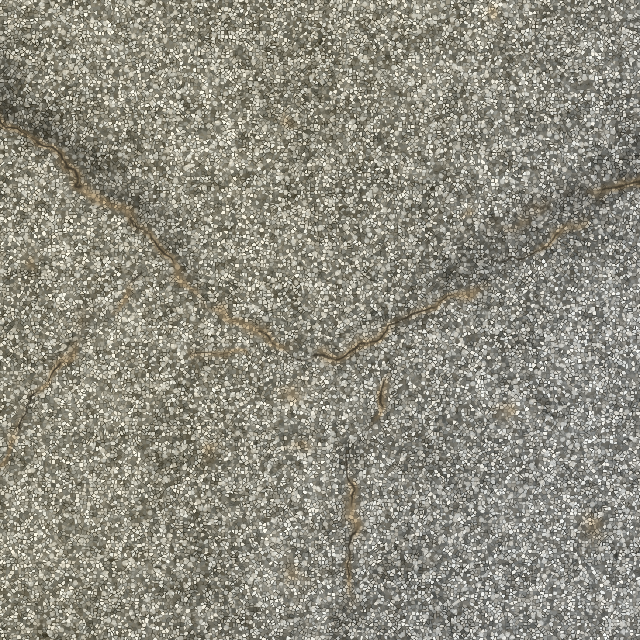
Reproduce this texture procedurally as a WebGL 1 fragment shader.

```glsl
precision highp float;
// Weathered asphalt: fine pale grit, damp stains and sandy branching cracks.
uniform vec2 u_resolution;

#define GRAIN_SCALE 185.0
#define CHIP_SCALE 88.0
#define CHIP_SHARE 0.13
#define GAP_TONE 0.38
#define GRAIN_DARK 0.37
#define GRAIN_LIGHT 0.97
#define STAIN_DEPTH 0.33
#define CRACK_WIDTH 0.0016
#define SAND_WIDTH 0.0075
#define SAND_COLOR vec3(0.60, 0.52, 0.39)
#define CRACK_COLOR vec3(0.20, 0.18, 0.14)

float hash(vec2 p) {
  vec3 q = fract(p.xyx * vec3(0.1031, 0.1030, 0.0973));
  q += dot(q, q.yzx + 33.33);
  return fract((q.x + q.y) * q.z);
}

vec2 hash2(vec2 p) {
  return vec2(hash(p), hash(p + 57.3));
}

float noise(vec2 p) {
  vec2 cell = floor(p), f = fract(p);
  f = f * f * (3.0 - 2.0 * f);
  float low = mix(hash(cell), hash(cell + vec2(1.0, 0.0)), f.x);
  float high = mix(hash(cell + vec2(0.0, 1.0)), hash(cell + 1.0), f.x);
  return mix(low, high, f.y);
}

// Cellular stones: x = random id, y = distance margin to the next stone,
// z = distance to the stone centre.
vec3 stones(vec2 p) {
  vec2 base = floor(p);
  float nearest = 9.0, second = 9.0, id = 0.0;
  for (int j = -1; j <= 1; j++) {
    for (int i = -1; i <= 1; i++) {
      vec2 cell = base + vec2(float(i), float(j));
      float d = length(cell + hash2(cell) - p);
      if (d < nearest) {
        second = nearest;
        nearest = d;
        id = hash(cell + 17.7);
      } else {
        second = min(second, d);
      }
    }
  }
  return vec3(id, second - nearest, nearest);
}

float segment(vec2 p, vec2 a, vec2 b) {
  vec2 pa = p - a, ba = b - a;
  return length(pa - ba * clamp(dot(pa, ba) / dot(ba, ba), 0.0, 1.0));
}

// Signed height above the main crack, a lopsided valley across the slab.
float aboveValley(vec2 p) {
  float x = p.x - 0.5;
  float rise = x < 0.0 ? pow(-x, 1.4) : 0.55 * pow(x, 1.1);
  return (p.y - 0.455 - rise) * (x < 0.0 ? 0.75 : 0.87);
}

float crackDistance(vec2 p) {
  float d = abs(aboveValley(p)) + max(p.x - 0.92, 0.0);
  d = min(d, segment(p, vec2(0.77, 0.655), vec2(1.05, 0.75)));
  d = min(d, segment(p, vec2(0.21, 0.57), vec2(0.12, 0.47)));
  d = min(d, segment(p, vec2(0.12, 0.47), vec2(-0.02, 0.26)));
  float bend = 0.545 + 0.055 * smoothstep(0.27, 0.36, p.y);
  d = min(d, abs(p.x - bend) * 0.9 + max(p.y - 0.42, 0.0));
  return min(d, segment(p, vec2(0.28, 0.43), vec2(0.39, 0.44)) + 0.001);
}

// Faint sandy spots scattered over a coarse grid.
float sandSpots(vec2 p) {
  vec2 base = floor(p * 5.0);
  float sum = 0.0;
  for (int j = -1; j <= 1; j++) {
    for (int i = -1; i <= 1; i++) {
      vec2 cell = base + vec2(float(i), float(j));
      float d = length(p - (cell + hash2(cell + 5.1)) / 5.0);
      float size = mix(0.009, 0.02, hash(cell + 9.4));
      sum += step(0.6, hash(cell + 3.2)) * exp(-d * d / (size * size));
    }
  }
  return min(sum, 1.0);
}

void main() {
  vec2 p = gl_FragCoord.xy / u_resolution.y;
  float pixel = 1.0 / u_resolution.y;

  // Grit with dark gaps, then sparse larger pale chips.
  vec3 grain = stones(p * GRAIN_SCALE);
  float gap = GAP_TONE + 0.32 * (noise(p * 160.0 + 40.0) - 0.5);
  float tone = mix(gap, mix(GRAIN_DARK, GRAIN_LIGHT, grain.x), smoothstep(0.0, 0.36, grain.y));
  vec3 chip = stones(p * CHIP_SCALE + 11.0);
  float chipMask = step(1.0 - CHIP_SHARE, chip.x) * smoothstep(0.0, 0.2, chip.y);
  chipMask *= 1.0 - smoothstep(0.26, 0.46, chip.z);
  tone = mix(tone, 0.84, 0.75 * chipMask);
  tone += 0.09 * (noise(p * 28.0) - 0.5) + 0.06 * (noise(p * 6.0) - 0.5);

  // Warm dust on most of the slab, cooler grey at lower right.
  float cool = smoothstep(0.5, 1.3, p.x + 0.5 * (1.0 - p.y));
  vec3 color = tone + mix(vec3(0.01, -0.003, -0.065), vec3(0.0, 0.0, -0.02), cool);
  color += vec3(0.02, 0.0, -0.025) * (hash(vec2(grain.x * 91.0, 4.0)) - 0.5);

  // Jagged cracks: sand-filled flanks around a broken dark core.
  vec2 warp = vec2(noise(p * 11.0), noise(p * 11.0 + 31.0)) - 0.5;
  warp = 0.045 * warp + 0.02 * (vec2(noise(p * 34.0), noise(p * 34.0 + 71.0)) - 0.5);
  warp += 0.006 * (vec2(noise(p * 110.0), noise(p * 110.0 + 23.0)) - 0.5);
  vec2 q = p + warp;
  float d = crackDistance(q);
  float above = aboveValley(q);

  float left = exp(-pow((above - 0.032) / 0.032, 2.0)) * (1.0 - smoothstep(0.22, 0.36, p.x));
  float right = exp(-pow((above - 0.03) / 0.03, 2.0)) * smoothstep(0.58, 0.74, p.x);
  float stain = (left + 0.45 * right) * mix(0.6, 1.2, noise(p * 22.0 + 8.0));
  color *= 1.0 - STAIN_DEPTH * stain - 0.12 * exp(-d * d / 0.0003);

  float sand = exp(-d * d / (SAND_WIDTH * SAND_WIDTH)) * smoothstep(0.2, 0.65, noise(p * 19.0 + 3.0));
  vec3 sandy = SAND_COLOR * (0.55 + 0.8 * tone);
  color = mix(color, sandy, max(0.75 * sand, 0.55 * sandSpots(q)));
  float core = 1.0 - smoothstep(CRACK_WIDTH - pixel, CRACK_WIDTH + pixel, d);
  core *= smoothstep(0.3, 0.6, noise(p * 26.0 + 60.0));
  color = mix(color, CRACK_COLOR, 0.8 * core);

  gl_FragColor = vec4(clamp(color, 0.0, 1.0), 1.0);
}
```
